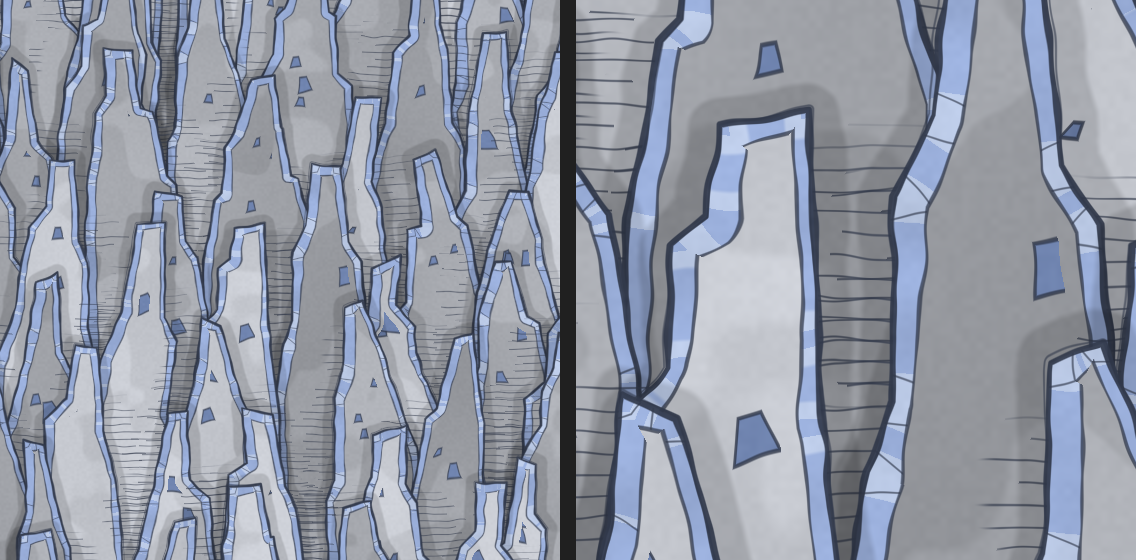
Left: the whole. Right: its middle third, enlarged.
Write a Shadertoy shader that draws this texture.

```glsl
vec2 hash2(vec2 p) {
    vec3 a = fract(p.xyx * vec3(.1031, .1030, .0973));
    a += dot(a, a.yzx + 33.33);
    return fract((a.xx + a.yz) * a.zy);
}

float noise(vec2 p) {
    vec2 i = floor(p), f = fract(p);
    f = f * f * (3. - 2. * f);
    return mix(mix(hash2(i).x, hash2(i + vec2(1, 0)).x, f.x),
               mix(hash2(i + vec2(0, 1)).x, hash2(i + 1.).x, f.x), f.y);
}

float stroke(float d, float width) {
    float aa = .9 / iResolution.y;
    return 1. - smoothstep(width - aa, width + aa, abs(d));
}

float fill(float d) {
    float aa = .9 / iResolution.y;
    return 1. - smoothstep(-aa, aa, d);
}

// Stepped profile: narrow tiers joined by sloping shoulders
vec2 corner(float k, float side, vec2 id) {
    vec2 jitter = hash2(id * 7.3 + vec2(k * 3.1, side * 5.7)) - .5;
    float stretch = .65 + .75 * hash2(id + side * 11.3).x;
    float tier = floor(k / 2.), foot = mod(k, 2.);
    float depth = stretch * (.14 * tier + .105 * foot) + .03 * jitter.y;
    float halfWidth = .021 + .03 * tier + .012 * foot + .022 * jitter.x;
    return vec2(side * halfWidth, -depth - step(5.5, k));
}

// x: signed distance, y: bevel width, z: distance to the nearest corner
vec3 spire(vec2 p, vec2 id) {
    vec2 a = corner(6., 1., id);
    float best = 1e3, inside = 1., bevel = .01, tip = 1., bevelA = .01;
    for (int i = 0; i < 14; i++) {
        float side = i < 7 ? -1. : 1.;
        float k = i < 7 ? float(6 - i) : float(i - 7);
        vec2 b = corner(k, side, id);
        float bevelB = (side < 0. ? .016 : .011) * (.65 + .7 * hash2(id + k * 4.7 + side).y);
        vec2 e = b - a, w = p - a;
        float t = clamp(dot(w, e) / dot(e, e), 0., 1.);
        float d = length(w - e * t);
        if (d < best) {
            best = d;
            bevel = mix(bevelA, bevelB, t);
            tip = min(t, 1. - t) * length(e);
        }
        if ((a.y > p.y) != (b.y > p.y) && p.x < a.x + e.x * w.y / e.y) inside = -inside;
        a = b;
        bevelA = bevelB;
    }
    return vec3(best * inside, bevel, tip);
}

void mainImage(out vec4 fragColor, in vec2 fragCoord) {
    vec2 uv = fragCoord / iResolution.y;
    vec2 p = uv + .004 * (vec2(noise(uv * 45.), noise(uv * 45. + 70.)) - .5);
    vec3 ink = vec3(.19, .22, .29), blue = vec3(.60, .68, .85);
    vec3 color = vec3(.62, .63, .66);
    vec2 cell = vec2(.2, .16);
    float wash = noise(uv * 11.) * .65 + noise(uv * 24. + 9.) * .35;
    float rough = noise(uv * 60. + 31.);

    // Paint from the back rows to the front rows
    for (int r = 5; r >= -1; r--) {
        float row = floor(p.y / cell.y) + float(r);
        float shift = hash2(vec2(row, 17.)).x;
        for (int c = -1; c <= 1; c++) {
            vec2 id = vec2(floor(p.x / cell.x - shift) + float(c), row) + 40.;
            vec2 seed = hash2(id), kind = hash2(id + 91.);
            vec2 apex = (id - 40. + vec2(shift + .25 + .5 * seed.x, .1 + .8 * seed.y)) * cell;
            vec2 q = p - apex;
            if (q.y > .07) continue;
            q.x += (kind.y - .5) * .2 * q.y;
            vec3 s = spire(q, id);
            float d = s.x;

            // Wash shadow and hatching on the rock behind
            float shadow = 1. - smoothstep(.016, .021, d + .012 * (wash - .5));
            color *= 1. - .13 * shadow;
            float lines = (fract((p.y + .12 * (kind.x - .5) * p.x + .006 * noise(uv * 9.)) / .013) - .5) * .013;
            float reach = .025 + .06 * hash2(vec2(floor(p.y / .013), id.x)).x;
            float hatch = stroke(lines, .0006) * step(d, reach) * smoothstep(-.09, -.14, q.y);
            color = mix(color, ink, .7 * hatch * smoothstep(.42, .52, noise(uv * 8. + id)));

            // Watercolour body
            float tone = kind.x < .45 ? .785 : kind.x < .8 ? .675 : .625;
            tone += .045 * (smoothstep(.46, .53, wash) - .5) + .05 * (noise(uv * 6. + id) - .5);
            vec3 body = tone * vec3(.985, 1., 1.035);

            // Blue chips
            for (int i = 0; i < 3; i++) {
                vec2 h = hash2(id * 3.7 + float(i) * 13.1), g = hash2(id + float(i) * 5.3 + 60.);
                vec2 m = q - vec2((h.x - .5) * .07, -.09 - .16 * h.y);
                m += (g - .5) * .7 * vec2(m.y, m.x);
                float size = .004 + .011 * g.x * g.x;
                float chip = max(abs(m.x) + .25 * m.y, abs(m.y) * .75) - size;
                float room = step(d, -.026) * step(g.y, .75);
                body = mix(body, vec3(.44, .52, .69), room * fill(chip));
                body = mix(body, ink, .8 * room * stroke(chip, .001));
            }

            // Bevel with pale facets near its corners
            float edge = -d - s.y;
            float facet = smoothstep(.017, .014, s.z) * step(.45, hash2(id + floor(s.z / .005)).x);
            vec3 rim = mix(blue, vec3(.77, .82, .91), .75 * facet);
            rim *= .95 + .1 * noise(uv * 30.);
            float tick = stroke(s.z - .012 - .3 * (d + .006), .0006) * step(.4, kind.y);
            rim = mix(rim, ink, .65 * tick);
            body = mix(body, rim, fill(edge));
            body = mix(body, ink, .75 * stroke(edge, .0006 + .0008 * rough));

            // Ink outline with a loose second line
            color = mix(color, body, fill(d));
            color = mix(color, ink, .92 * stroke(d, .0012 + .0014 * rough));
            float loose = d - .007 * (noise(uv * 13. + id) - .35);
            color = mix(color, ink, .6 * stroke(loose, .0006));
        }
    }

    // Paper grain
    color += .022 * (noise(uv * 230.) - .5);
    fragColor = vec4(color, 1.);
}
```
